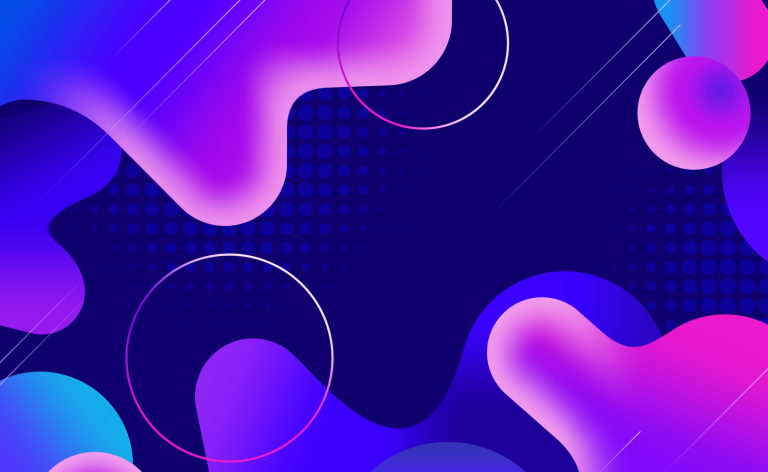
Write a Shadertoy shader that draws this background.

```glsl
// Fluid neon blobs, halftone dots, thin rings and diagonal streaks on navy.
// Blobs are rounded wedges and circles joined by a smooth minimum; their
// signed distance also drives the pale glow inside each edge.

const vec3 NAVY = vec3(0.06, 0.0, 0.43);
const vec3 BLUE = vec3(0.23, 0.0, 1.0);
const vec3 PURPLE = vec3(0.64, 0.04, 0.92);
const vec3 MAGENTA = vec3(0.92, 0.1, 0.8);
const vec3 PALE = vec3(0.94, 0.6, 0.93);
const vec3 CYAN = vec3(0.08, 0.68, 0.92);

float soft; // half width of a smoothed edge

float circle(vec2 p, vec2 center, float r) { return length(p - center) - r; }

float capsule(vec2 p, vec2 a, vec2 b, float r) {
    vec2 ab = b - a;
    return length(p - a - ab * clamp(dot(p - a, ab) / dot(ab, ab), 0.0, 1.0)) - r;
}

// Endless wedge opening along an angle, with a tip of radius r
float wedge(vec2 p, vec2 tip, float angle, float halfAngle, float r) {
    vec2 axis = vec2(cos(angle), sin(angle));
    p -= tip;
    vec2 q = vec2(abs(p.x * axis.y - p.y * axis.x), dot(p, axis));
    vec2 side = vec2(sin(halfAngle), cos(halfAngle));
    return (dot(q, side) < 0.0 ? length(q) : q.x * side.y - q.y * side.x) - r;
}

float smin(float a, float b, float k) {
    float h = max(1.0 - abs(a - b) / k, 0.0);
    return min(a, b) - 0.25 * k * h * h;
}

void paint(inout vec3 color, vec3 tint, float d) {
    color = mix(color, tint, smoothstep(soft, -soft, d));
}

// Glow that is strongest at the edge and fades with depth
float innerGlow(float d, float width) {
    float t = clamp(1.0 + d / width, 0.0, 1.0);
    return t * t * (3.0 - 2.0 * t);
}

void ring(inout vec3 color, vec2 p, vec2 center, float r, vec2 light) {
    vec2 dir = normalize(p - center + 1e-4);
    vec3 tint = mix(vec3(0.45, 0.05, 0.85), MAGENTA, smoothstep(-0.5, 0.8, dir.y));
    tint = mix(tint, vec3(0.97, 0.88, 1.0), smoothstep(-0.1, 0.9, dot(dir, light)));
    paint(color, tint, abs(circle(p, center, r)) - 0.011);
}

void mainImage(out vec4 fragColor, in vec2 fragCoord) {
    // Canvas is 7.68 by 4.7 units, y pointing down
    vec2 p = fragCoord / iResolution.xy * vec2(7.68, 4.7);
    p.y = 4.7 - p.y;
    soft = 3.5 / iResolution.y;
    vec3 color = NAVY;

    // Halftone dots that shrink away from two centers
    vec2 cell = (floor((p - vec2(2.673, 1.7)) / 0.192 + 0.5)) * 0.192 + vec2(2.673, 1.7);
    float size = max(1.0 - length(cell - vec2(2.3, 1.3)) / 2.15,
                     0.8 - 0.8 * length(cell - vec2(7.5, 2.7)) / 1.75);
    float dotRadius = min(0.08, 0.14 * size);
    paint(color, mix(NAVY, vec3(0.05, 0.0, 0.64), clamp(size * 2.5, 0.0, 0.85)),
          length(p - cell) - dotRadius);

    // Left blob, dark at the top and violet at the bottom
    float d = smin(capsule(p, vec2(0.72, 1.48), vec2(-0.1, 1.75), 0.5),
                   capsule(p, vec2(0.42, 2.9), vec2(-0.4, 2.7), 0.43), 0.75);
    vec3 tint = mix(NAVY, BLUE * 0.95, smoothstep(0.9, 2.3, p.y + 0.5 * p.x));
    paint(color, mix(tint, vec3(0.58, 0.1, 0.93), smoothstep(2.1, 3.2, p.y)), d);

    // Large top blob
    d = smin(wedge(p, vec2(2.25, 1.63), -1.963, 0.393, 0.62),
             wedge(p, vec2(3.87, 0.2), -2.375, 0.805, 0.65), 0.4);
    d = smin(d, circle(p, vec2(-0.25, 0.62), 0.5), 0.1);
    float along = p.x + 0.7 * p.y;
    tint = mix(vec3(0.0, 0.3, 0.9), vec3(0.3, 0.0, 1.0), smoothstep(0.0, 1.8, along));
    tint = mix(tint, PURPLE, smoothstep(1.9, 3.4, along));
    tint = mix(tint, vec3(0.88, 0.35, 0.9), smoothstep(3.3, 4.7, along));
    paint(color, mix(tint, PALE, innerGlow(d, 0.5) * smoothstep(0.1, 1.5, p.x) * 0.9), d);

    // Right edge: dark disc, cyan to pink lobe, glossy ball
    paint(color, mix(NAVY, vec3(0.32, 0.02, 1.0), smoothstep(0.8, 2.2, p.y)),
          circle(p, vec2(8.35, 1.7), 1.13));
    tint = mix(vec3(0.08, 0.58, 0.95), vec3(0.6, 0.22, 0.95), smoothstep(6.6, 7.2, p.x));
    paint(color, mix(tint, MAGENTA, smoothstep(7.1, 7.6, p.x)),
          capsule(p, vec2(7.0, -0.1), vec2(7.28, 0.35), 0.47));
    float shade = length(p - vec2(7.2, 0.9));
    tint = mix(vec3(0.42, 0.1, 0.9), vec3(0.73, 0.08, 0.93), smoothstep(0.0, 0.4, shade));
    paint(color, mix(tint, PALE, smoothstep(0.38, 0.88, shade)), circle(p, vec2(6.94, 1.125), 0.565));

    // Bottom wave with two crests, and the muted disc on it
    d = smin(wedge(p, vec2(2.53, 3.95), 1.08, 0.29, 0.58),
             wedge(p, vec2(5.65, 3.75), 1.571, 0.25, 1.05), 1.3);
    tint = mix(vec3(0.56, 0.14, 0.97), BLUE, smoothstep(2.1, 3.6, p.x + 0.4 * (p.y - 3.7)));
    tint = mix(tint, vec3(0.11, 0.0, 0.6), smoothstep(3.7, 4.7, p.x) * smoothstep(3.1, 4.2, p.y));
    paint(color, mix(tint, vec3(0.16, 0.02, 0.75), smoothstep(5.6, 6.7, p.x)), d);
    paint(color, mix(vec3(0.2, 0.2, 0.72), vec3(0.28, 0.15, 0.9), smoothstep(4.4, 4.8, p.y)),
          circle(p, vec2(4.48, 5.56), 1.16));

    // Pink blob at the lower right
    d = smin(wedge(p, vec2(5.42, 3.51), 0.72, 0.0, 0.55),
             wedge(p, vec2(7.25, 4.08), 1.571, 0.4, 0.95), 0.5);
    tint = mix(vec3(0.5, 0.04, 0.98), MAGENTA, smoothstep(-0.7, 0.9, 0.4 * (p.x - 6.6) + 4.0 - p.y));
    paint(color, mix(tint, PALE, innerGlow(d, 0.52) * smoothstep(6.5, 5.5, p.x)), d);

    // Discs in the lower left corner
    tint = mix(vec3(0.3, 0.22, 0.98), CYAN, smoothstep(-0.5, 0.95, p.x - 0.75 * (p.y - 3.9)));
    paint(color, tint, circle(p, vec2(0.4, 4.63), 0.93));
    d = circle(p, vec2(0.95, 5.15), 0.65);
    paint(color, mix(PURPLE, PALE, innerGlow(d, 0.4)), d);

    ring(color, p, vec2(4.23, 0.43), 0.85, vec2(0.95, 0.3));
    ring(color, p, vec2(2.295, 3.565), 1.03, vec2(0.6, -0.8));

    // Streaks at 45 degrees: faint end, then signed horizontal reach to the bright end
    vec3 streaks[9] = vec3[9](vec3(1.1, 0.6, 0.7), vec3(0.35, 2.05, 2.1), vec3(1.15, 1.5, 1.6),
        vec3(0.85, 2.76, -1.0), vec3(0.9, 2.93, -1.1), vec3(5.25, 1.45, 1.5),
        vec3(4.9, 2.15, 1.9), vec3(6.6, 4.75, 1.2), vec3(5.9, 4.8, 0.5));
    for (int i = 0; i < 9; i++) {
        vec2 from = streaks[i].xy, reach = vec2(1.0, -1.0) * streaks[i].z;
        float fade = clamp(dot(p - from, reach) / dot(reach, reach), 0.0, 1.0);
        d = capsule(p, from, from + reach, 0.005);
        color = mix(color, vec3(0.85, 0.75, 1.0), smoothstep(soft, -soft, d) * fade * 0.9);
    }
    fragColor = vec4(color, 1.0);
}
```
